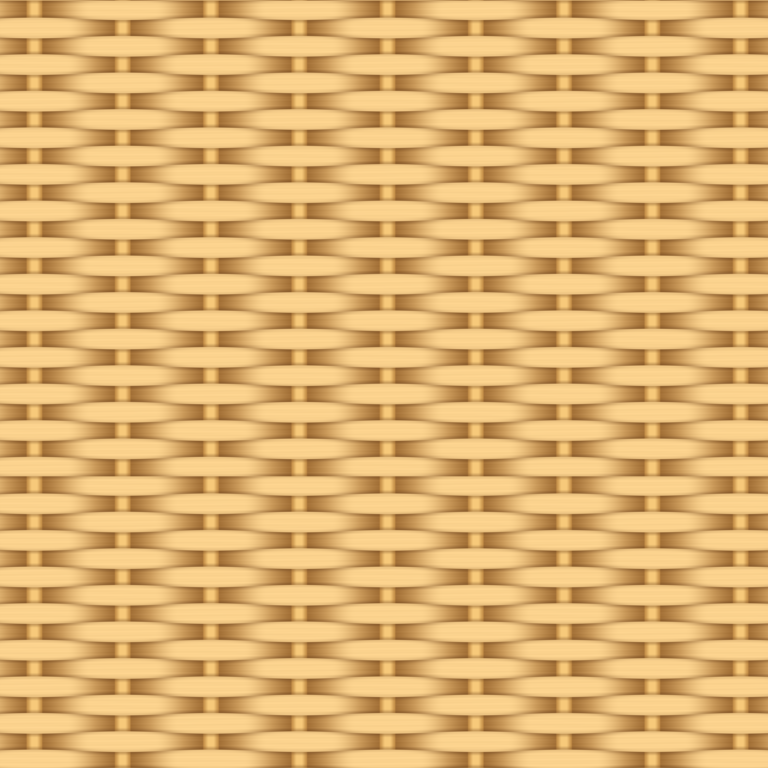
A Shadertoy shader for this pattern:

```glsl
// Woven cane: thin horizontal strands pass alternately over and behind upright stakes.
// Each row is shaded along its strand by distance from the stake it crosses; cosine
// row borders make strands swell where they pass in front and taper where they dip.

const float STAKES = 8.70;         // stakes across the canvas
const float ROWS = 41.97;          // strand rows down the canvas
const vec2 OFFSET = vec2(0.39, 0.03); // first stake and first row border, in cells
const float SWELL = 0.065;         // border displacement, in rows
const float SEAM_ROWS = 26.0;      // rows between straight, unswollen borders
const float STAKE_HALF = 0.088;    // stake half width, in stake spacings
const float GRAIN = 0.012;         // strength of the fibre streaks
const float PI = 3.14159265;

const vec3 LIGHT = vec3(0.985, 0.825, 0.555);
const vec3 MIDDLE = vec3(0.79, 0.60, 0.35);
const vec3 DARK = vec3(0.61, 0.41, 0.19);
const vec3 SHADOW = vec3(0.46, 0.29, 0.13);
const vec3 STAKE_LIGHT = vec3(0.97, 0.79, 0.48);
const vec3 STAKE_EDGE = vec3(0.78, 0.57, 0.29);

// Layered sines, stretched along the strand
float fibre(vec2 p) {
    return sin(p.y * 19.0 + sin(p.x * 2.3 + p.y)) * 0.6
         + sin(p.y * 41.0 + p.x * 1.7) * 0.4;
}

// Vertical position of the border above the given row
float rowBorder(float s, float row) {
    float seam = step(0.5, mod(row, SEAM_ROWS));
    return row + SWELL * seam * cos(PI * (s + row));
}

// Strand and stake of one row; edge is the distance to the row border
vec3 weave(float s, float row, float edge, float v, float aa) {
    float u = abs(mod(s + row, 2.0) - 1.0); // 0 in front of a stake, 1 behind one

    // Strand darkens as it curves back
    float depth = smoothstep(0.36, 1.02, u);
    vec3 col = mix(LIGHT, MIDDLE, min(depth * 2.0, 1.0));
    col = mix(col, DARK, max(depth * 2.0 - 1.0, 0.0));
    col += GRAIN * fibre(vec2(s, v));

    // Shade cast by the neighbouring rows
    float contact = 1.0 - smoothstep(0.0, 0.24, edge);
    col = mix(col, SHADOW, contact * mix(0.12, 0.60, smoothstep(0.2, 0.95, u)));

    // Rounded stake, visible where the strand is behind
    float d = 1.0 - u;
    vec3 stake = mix(STAKE_LIGHT, STAKE_EDGE, smoothstep(0.25, 1.0, d / STAKE_HALF));
    stake = mix(stake, SHADOW, contact * 0.4);
    return mix(col, stake, 1.0 - smoothstep(STAKE_HALF - aa, STAKE_HALF + aa, d));
}

void mainImage(out vec4 fragColor, in vec2 fragCoord) {
    vec2 uv = fragCoord / iResolution.xy;
    float s = uv.x * STAKES - OFFSET.x;
    float v = (1.0 - uv.y) * ROWS - OFFSET.y;
    float aaX = max(0.7 * STAKES / iResolution.x, 0.012);
    float aaY = max(0.7 * ROWS / iResolution.y, 0.05);

    // Blend the two rows that meet at the nearest border
    float row = floor(v + 0.5);
    float side = v - rowBorder(s, row);
    vec3 above = weave(s, row - 1.0, abs(side), v, aaX);
    vec3 below = weave(s, row, abs(side), v, aaX);
    vec3 col = mix(above, below, smoothstep(-aaY, aaY, side));

    fragColor = vec4(clamp(col, 0.0, 1.0), 1.0);
}
```
